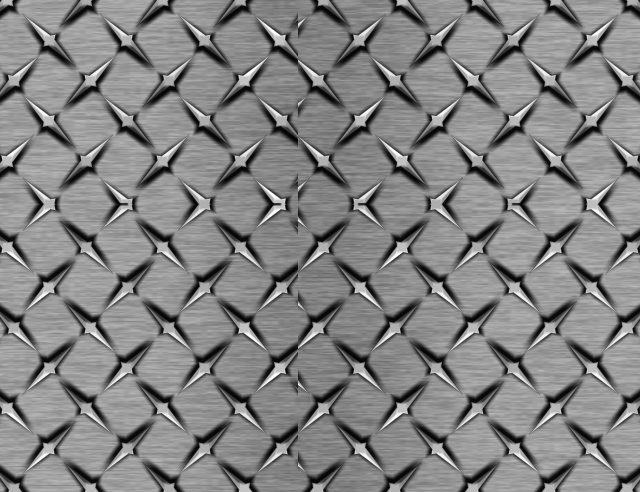
Write a Shadertoy shader that draws this texture.

```glsl
// Brushed steel tread plate: mirrored diagonal rows of raised, four-pointed studs.

const float COLUMNS = 8.285;            // stud spacings across the canvas
const float ROW = 0.521;                // row height, in stud spacings
const float AXIS_GAP = 0.035;           // extra space beside the horizontal axis
const vec2 MIRROR = vec2(4.148, 3.725); // where the mirror axes cross
const float SEAM = -0.286;              // panel joint, left of the vertical axis
const float ARM = 0.485;                // stud arm length

float hash(vec2 p) {
    vec3 h = fract(vec3(p.xyx) * 0.1031);
    h += dot(h, h.yzx + 33.33);
    return fract((h.x + h.y) * h.z);
}

float noise(vec2 p) {
    vec2 i = floor(p), f = fract(p);
    f = f * f * (3.0 - 2.0 * f);
    return mix(mix(hash(i), hash(i + vec2(1, 0)), f.x),
               mix(hash(i + vec2(0, 1)), hash(i + vec2(1, 1)), f.x), f.y);
}

// Slightly concave square at the middle of a stud
float nodeDistance(vec2 q) {
    vec2 a = abs(q);
    return max(a.x, a.y) - 0.18 * min(a.x, a.y) - 0.066;
}

// Long tapering blade; x runs along it
float bladeDistance(vec2 st) {
    vec2 a = abs(st);
    float halfWidth = 0.064 * pow(max(1.0 - a.x / ARM, 0.0), 1.1);
    vec2 d = vec2(a.x - ARM, a.y - halfWidth);
    return min(max(d.x, d.y), 0.0) + length(max(d, 0.0));
}

// Coordinates along and across a stud that leans left or right
vec2 alongAcross(vec2 q, float lean) {
    return vec2(lean * q.x + q.y, q.y - lean * q.x) * 0.7071;
}

// Soft shadow, thinning towards the outer tip
float studShadow(vec2 q, float lean) {
    vec2 shifted = q + vec2(0.0, 0.034);
    vec2 st = alongAcross(shifted, lean);
    float d = min(bladeDistance(st), nodeDistance(shifted));
    float fade = smoothstep(ARM + 0.05, 0.16, st.x) * smoothstep(-ARM - 0.08, -0.26, st.x);
    return 0.95 * fade * smoothstep(0.082, 0.0, d);
}

// Facets: bright outer arm, dark inner arm, flat bevelled node
float studTone(vec2 q, float lean, float aa) {
    vec2 st = alongAcross(q, lean);
    float lit = smoothstep(-aa, aa, st.y);
    float outer = mix(0.64, 0.95, lit);
    float inner = mix(0.24, 0.54, lit);
    float blade = mix(inner, outer, smoothstep(-0.14, 0.08, st.x));
    float node = nodeDistance(q);
    float bevel = smoothstep(-0.024, -0.012, node);
    float top = mix(0.72, 0.7 + 2.2 * q.y, bevel);
    return mix(blade, top, smoothstep(aa, -aa, node));
}

float brushedSteel(vec2 p) {
    float base = mix(0.51, 0.62, smoothstep(0.1, 2.4, abs(p.x - MIRROR.x)));
    float fine = noise(p * vec2(4.0, 58.0)) - 0.5;
    float broad = noise(p * vec2(1.6, 24.0) + 19.0) - 0.5;
    float grain = noise(p * vec2(14.0, 62.0) + 47.0) - 0.5;
    return base + 0.12 * fine + 0.05 * broad + 0.08 * grain;
}

void mainImage(out vec4 fragColor, in vec2 fragCoord) {
    float aa = COLUMNS / iResolution.x;
    vec2 p = fragCoord * aa;

    // Fold both halves; the right panel overruns its axis up to the seam
    vec2 fromAxis = p - MIRROR;
    float side = fromAxis.x > SEAM ? 1.0 : -1.0;
    vec2 uv = vec2(side * fromAxis.x, abs(fromAxis.y));

    float shadow = 0.0, cover = 0.0, tone = 0.0;
    float nearRow = floor(uv.y / ROW + 0.5);
    for (int j = -1; j <= 1; j++) {
        float row = nearRow + float(j);
        if (row < 0.0) continue;
        float odd = mod(row, 2.0);
        float lean = 1.0 - 2.0 * odd;
        float offset = 0.5 * (1.0 - odd) + 0.01 + 0.035 * sin(row * 1.5708);
        float height = row * ROW + AXIS_GAP * min(row, 1.0);
        float nearColumn = floor(uv.x - offset + 0.5);
        for (int i = -1; i <= 1; i++) {
            float column = nearColumn + float(i);
            float chance = hash(vec2(column + 20.0, mod(row, 4.0) + side + 5.0));
            vec2 q = uv - vec2(column + offset + 0.03 * (chance - 0.5), height);
            float d = min(bladeDistance(alongAcross(q, lean)), nodeDistance(q));
            float mask = smoothstep(aa, -aa, d);
            float shade = studTone(q, lean, aa) + 0.1 * (chance - 0.5);

            // Dark notch where some mirrored studs join
            float notch = smoothstep(0.022, 0.01, q.y) * smoothstep(-0.03, 0.0, q.x);
            if (row < 0.5 && mod(column, 2.0) < 0.5) shade *= 1.0 - 0.75 * notch;

            shadow = max(shadow, studShadow(q, lean));
            tone = mix(tone, shade, mask);
            cover = max(cover, mask);
        }
    }

    float steel = brushedSteel(p) * (1.0 - shadow);
    float grey = mix(steel, tone, cover);
    fragColor = vec4(vec3(clamp(grey, 0.0, 1.0)), 1.0);
}
```
